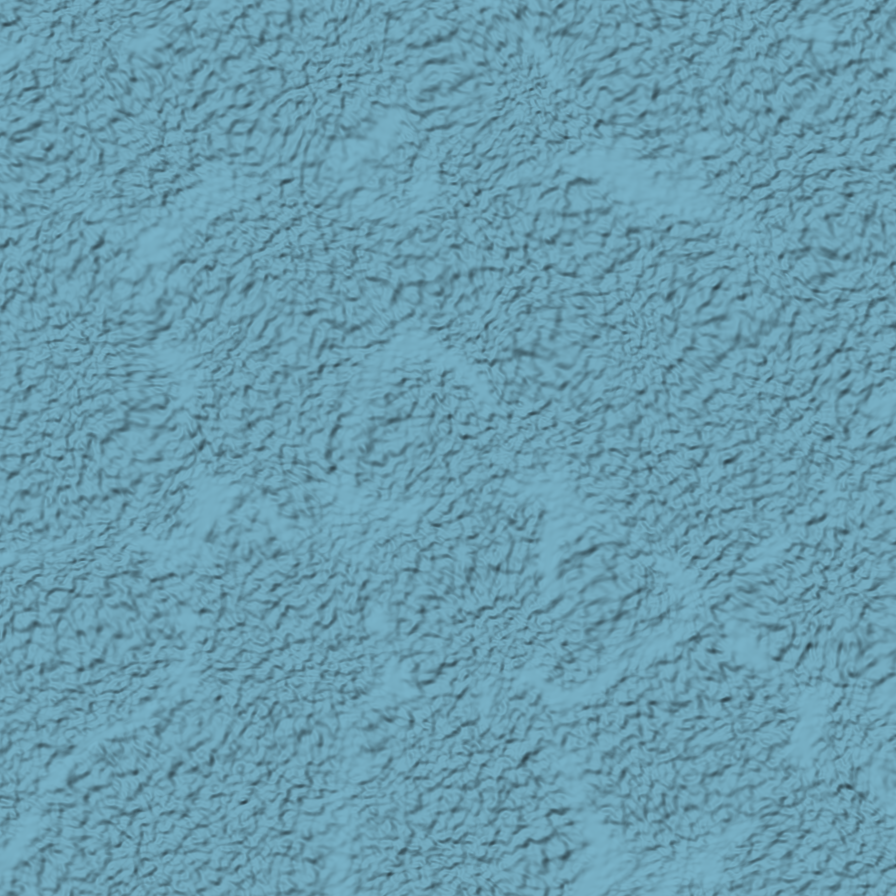
Give the GLSL for this texture, as a three.js fragment shader.

```glsl
varying vec2 vUv;

const vec3 SURFACE_BLUE = vec3(0.465, 0.686, 0.768);
const vec3 LIGHT = vec3(-0.20, 0.23, 0.95);
const float CREVICE_SHADE = 0.055;

vec3 hash3(vec2 cell, float seed) {
  vec3 q = fract(vec3(cell.xyx + seed) * vec3(0.1031, 0.1030, 0.0973));
  q += dot(q, q.yxz + 33.33);
  return fract((q.xxy + q.yzz) * q.zyx);
}

// Cellular noise of raised and sunken bumps: x = height, yz = slope
vec3 bumpNoise(vec2 p, float seed) {
  vec2 cell = floor(p);
  vec3 sum = vec3(0.0);
  for (int y = -1; y <= 1; y++) {
    for (int x = -1; x <= 1; x++) {
      vec2 neighbour = cell + vec2(float(x), float(y));
      vec3 rnd = hash3(neighbour, seed);
      vec2 away = p - neighbour - mix(vec2(0.1), vec2(0.9), rnd.xy);
      float falloff = max(0.0, 1.0 - dot(away, away));
      float side = rnd.z < 0.5 ? -1.0 : 1.0;
      float strength = side * (0.7 + 0.6 * fract(rnd.z * 2.0));
      sum.x += strength * falloff * falloff * falloff;
      sum.yz -= 6.0 * strength * falloff * falloff * away;
    }
  }
  return sum;
}

// Bends the grain so its streaks change direction from place to place
vec2 bend(vec2 p, float amount) {
  return p + amount * bumpNoise(p * 9.0, 71.0).yz;
}

// Fine crinkles in two sizes, slightly longer across than up
vec2 grainSlope(vec2 p) {
  vec2 stretch = vec2(0.93, 1.05);
  vec2 coarse = bumpNoise(p * stretch * 78.0, 13.0).yz;
  vec2 fine = bumpNoise(p * stretch * 138.0, 37.0).yz;
  return (0.12 * coarse + 0.15 * fine) * stretch;
}

// Fades the grain out along soft, wandering bands
float roughness(vec2 p) {
  float broad = abs(bumpNoise(p * 5.0 + 3.0, 5.0).x);
  float detail = abs(bumpNoise(p * 13.0, 23.0).x);
  return smoothstep(-0.02, 0.36, broad + 0.3 * detail);
}

// Brightness relative to a flat surface
float relief(vec2 slope, vec3 light) {
  vec3 normal = normalize(vec3(-slope, 1.0));
  return max(0.0, dot(normal, light)) / light.z;
}

void main() {
  float rough = roughness(vUv);
  vec2 slope = grainSlope(bend(vUv, 0.003)) * rough;
  float shade = relief(slope, LIGHT) - CREVICE_SHADE * rough;
  gl_FragColor = vec4(SURFACE_BLUE * shade, 1.0);
}
```
